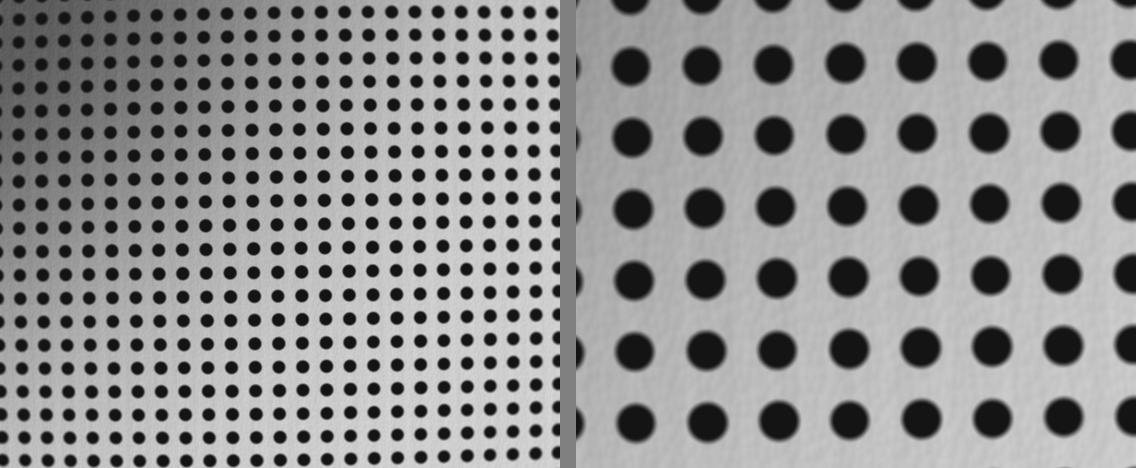
Left: the whole. Right: its middle third, enlarged.
Write a Shadertoy shader that draws this pattern.

```glsl
// Perforated sheet: a slightly rotated square grid of round dark holes seen through
// a lens with mild barrel distortion. Light falls off towards the upper left, edges
// soften away from the centre, and cellular noise embosses the paper surface.

const float SPACING = 0.0509;                // grid pitch, in canvas heights
const float TILT = 0.0138;                   // grid rotation, radians
const float BARREL = 0.0515;                 // lens distortion strength
const vec2 GRID_ORIGIN = vec2(-0.0063, 0.0198);
const float HOLE_RADIUS = 0.272;             // in grid cells
const float HOLE_VARIATION = 0.012;          // change of size and place per hole
const float EDGE_SOFTNESS = 0.055;           // half width of the rim at the centre
const float EDGE_DEFOCUS = 0.085;            // extra rim width off centre
const float PAPER_LIGHT = 0.815;
const float SHADOW_DEPTH = 0.46;
const vec3 SHADOW_FALLOFF = vec3(2.6, 1.9, 2.0);  // x*x, y*y and x*y terms
const float HOLE_SHADE = 0.078;
const vec2 GRAIN_SCALE = vec2(150.0, 105.0); // grain cells per canvas height
const float GRAIN_STRENGTH = 0.032;
const float STREAK_STRENGTH = 0.006;

vec2 hash22(vec2 p) {
    vec3 q = fract(p.xyx * vec3(0.1031, 0.1030, 0.0973));
    q += dot(q, q.yzx + 33.33);
    return fract((q.xx + q.yz) * q.zy);
}

// Distance to the nearest scattered point
float cellular(vec2 p) {
    vec2 cell = floor(p);
    float nearest = 4.0;
    for (int y = -1; y <= 1; y++) {
        for (int x = -1; x <= 1; x++) {
            vec2 site = cell + vec2(x, y);
            vec2 away = site + hash22(site) - p;
            nearest = min(nearest, dot(away, away));
        }
    }
    return sqrt(nearest);
}

// Side-lit relief of the paper fibres, plus faint vertical streaks
float paperGrain(vec2 p) {
    vec2 g = p * GRAIN_SCALE + 200.0;
    float relief = cellular(g) - cellular(g + vec2(0.45, -0.3));
    float coarse = cellular(g * 0.37) - 0.5;
    float streaks = sin(p.x * 143.0 + sin(p.y * 9.0))
                  + sin(p.x * 311.0 + 2.0 * sin(p.y * 5.0 + 1.0));
    return GRAIN_STRENGTH * (relief + 0.35 * coarse) + STREAK_STRENGTH * streaks;
}

// Broad shadow spreading from the upper left corner
float paperShade(vec2 uv) {
    vec2 d = vec2(uv.x, 1.0 - uv.y);
    float shadow = exp(-dot(SHADOW_FALLOFF, vec3(d * d, d.x * d.y)));
    return PAPER_LIGHT - SHADOW_DEPTH * shadow;
}

// Coverage of the hole in the nearest grid cell
float holeMask(vec2 p, float pixel) {
    float r2 = dot(p, p);
    vec2 flattened = p * (1.0 + BARREL * r2) - GRID_ORIGIN;
    float c = cos(TILT), s = sin(TILT);
    vec2 grid = vec2(c * flattened.x + s * flattened.y,
                     c * flattened.y - s * flattened.x) / SPACING;
    vec2 id = floor(grid + 0.5);
    vec2 vary = (hash22(id + 71.0) - 0.5) * HOLE_VARIATION;
    float edge = length(grid - id - vary) - HOLE_RADIUS - vary.x;
    float soft = max(EDGE_SOFTNESS + EDGE_DEFOCUS * r2, 0.75 * pixel / SPACING);
    return 1.0 - smoothstep(-soft, soft, edge);
}

void mainImage(out vec4 fragColor, in vec2 fragCoord) {
    vec2 uv = fragCoord / iResolution.xy;
    vec2 p = (fragCoord - 0.5 * iResolution.xy) / iResolution.y;

    float paper = paperShade(uv) + paperGrain(p);
    float shade = mix(paper, HOLE_SHADE, holeMask(p, 1.0 / iResolution.y));
    fragColor = vec4(vec3(clamp(shade, 0.0, 1.0)), 1.0);
}
```
